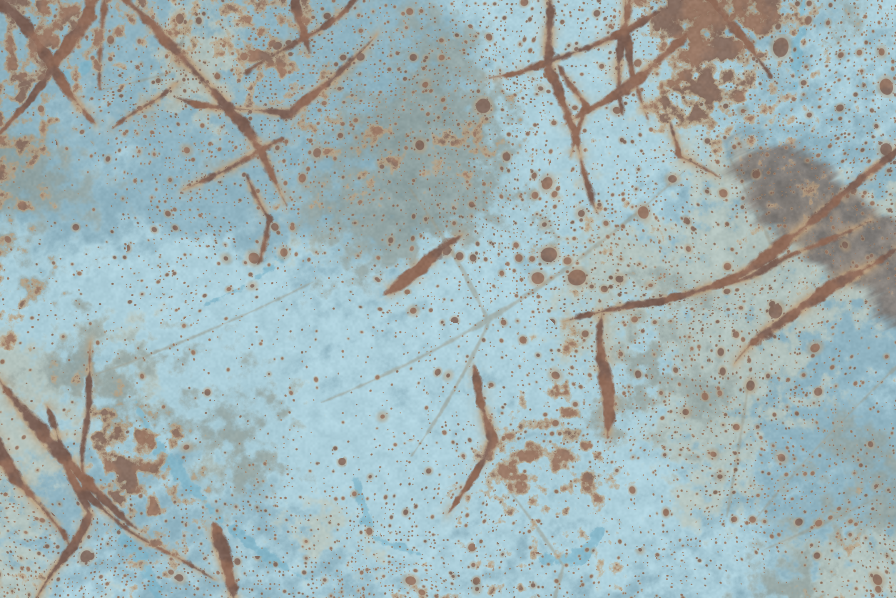
Write a WebGL 2 fragment shader that draws this texture.

```glsl
#version 300 es
precision highp float;
// Weathered pale blue paint on metal: layered value noise gives the mottled paint,
// hashed bent strokes give rusted scratches, and jittered cells give pitting.
// Rust gathers toward the upper edge and the right side.

uniform vec2 u_resolution;
out vec4 outColor;

const vec3 PALE_BLUE = vec3(0.68, 0.815, 0.86);
const vec3 MID_BLUE = vec3(0.57, 0.71, 0.765);
const vec3 SCRAPE_BLUE = vec3(0.50, 0.71, 0.79);
const vec3 CHALK = vec3(0.71, 0.76, 0.73);
const vec3 GREY = vec3(0.56, 0.62, 0.61);
const vec3 SMUDGE = vec3(0.50, 0.47, 0.45);
const vec3 RUST = vec3(0.57, 0.43, 0.36);
const vec3 DARK_RUST = vec3(0.48, 0.38, 0.34);
const vec3 TAN = vec3(0.71, 0.60, 0.47);
const int RUST_STROKES = 30;
const int FAINT_STROKES = 9;
const int SCRAPE_STROKES = 7;
const int SPECK_LAYERS = 4;
const float TOP_BIAS = 1.7;
const float GRAIN = 0.09;

float hash(vec2 p) {
    vec3 q = fract(p.xyx * 0.1031);
    q += dot(q, q.yzx + 33.33);
    return fract((q.x + q.y) * q.z);
}

float noise(vec2 p) {
    vec2 i = floor(p), f = fract(p);
    f = f * f * (3.0 - 2.0 * f);
    return mix(mix(hash(i), hash(i + vec2(1, 0)), f.x),
               mix(hash(i + vec2(0, 1)), hash(i + vec2(1, 1)), f.x), f.y);
}

float fbm(vec2 p) {
    float sum = 0.0, amp = 0.516;
    for (int i = 0; i < 5; i++) {
        sum += amp * noise(p);
        p = mat2(1.6, 1.2, -1.2, 1.6) * p + 17.3;
        amp *= 0.5;
    }
    return sum;
}

vec2 rotate(vec2 p, float a) {
    return vec2(cos(a) * p.x + sin(a) * p.y, cos(a) * p.y - sin(a) * p.x);
}

// Signed distance to one bent, tapering scratch with hashed placement
float scratch(vec2 p, float id, float seed, float reach, float thickness, float aspect) {
    vec2 key = vec2(id * 3.7 + 5.0, seed);
    vec4 h = vec4(hash(key), hash(key + 11.3), hash(key + 23.9), hash(key + 37.1));
    vec2 center = vec2(h.x * aspect, 1.0 - 0.95 * pow(h.y, TOP_BIAS));
    float family = floor(h.z * 3.0);
    float angle = family < 1.0 ? 0.55 : (family < 2.0 ? 1.6 : -0.9);
    vec2 q = rotate(p - center, angle + (fract(h.z * 3.0) - 0.5) * 0.5);
    float halfLength = reach * mix(0.2, 1.0, h.w * h.w);
    float kink = step(0.65, fract(h.x * 9.0)) * 0.45;
    q.y -= (fract(h.w * 7.0) - 0.5) * 1.6 * q.x * q.x + kink * abs(q.x);
    float along = clamp(abs(q.x) / halfLength, 0.0, 1.0);
    float width = thickness * mix(0.3, 1.0, fract(h.y * 11.0)) * sqrt(1.0 - along);
    width *= mix(0.5, 1.4, noise(vec2(q.x * 18.0, id * 5.0)));
    return length(vec2(max(abs(q.x) - halfLength, 0.0), q.y)) - width;
}

// Rust pits in one grid of cells: x is the core, y the stained ring
vec2 specks(vec2 p, float scale, float density, float pixel) {
    vec2 cell = floor(p * scale) + scale;
    vec2 center = 0.3 + 0.4 * vec2(hash(cell), hash(cell + 41.7));
    float radius = mix(0.06, 0.25, pow(hash(cell + 73.1), 2.0));
    float d = length(fract(p * scale) - center) - radius;
    float present = step(hash(cell + 19.9), density);
    float soft = pixel * scale * 0.7;
    return present * vec2(smoothstep(soft, -soft, d), smoothstep(0.2, 0.0, d) * 0.5);
}

void main() {
    float pixel = 1.0 / u_resolution.y;
    float aspect = u_resolution.x * pixel;
    vec2 p = gl_FragCoord.xy * pixel;
    vec2 wobble = vec2(noise(p * 9.0), noise(p * 9.0 + 31.0)) - 0.5;
    vec2 w = p + 0.022 * wobble;
    float fine = fbm(p * 55.0) - 0.5;
    float broad = fbm(p * 2.6 + 8.0);

    // Mottled and brushed paint
    float brushed = fbm(rotate(p, 0.45) * vec2(4.0, 38.0)) - 0.5;
    float light = fbm(p * 2.1 + wobble * 0.3 + 3.0) + 0.12 * (p.y - 0.5) + 0.22 * brushed;
    vec3 color = mix(MID_BLUE, PALE_BLUE, smoothstep(0.40, 0.60, light + fine * 0.2));
    color = mix(color, CHALK, 0.85 * smoothstep(0.53, 0.66, fbm(p * 3.3 + 51.0) + fine * 0.35));
    color = mix(color, GREY, 0.85 * smoothstep(0.55, 0.68, fbm(p * 2.9 + 77.0) + fine * 0.3));

    // Fresh blue scrapes and faint worn lines
    float scrape = 1.0, faint = 1.0;
    for (int i = 0; i < SCRAPE_STROKES; i++)
        scrape = min(scrape, scratch(w, float(i), 61.0, 0.22, 0.014, aspect));
    for (int i = 0; i < FAINT_STROKES; i++)
        faint = min(faint, scratch(p, float(i), 97.0, 0.5, 0.004, aspect));
    color = mix(color, SCRAPE_BLUE, 0.7 * smoothstep(0.003, -0.003, scrape + fine * 0.03));
    color = mix(color, mix(GREY, TAN, 0.4), 0.55 * smoothstep(0.003, -0.002, faint + fine * 0.006));

    // Dark rubbed smudge near the right edge
    vec2 s = rotate(p - vec2(aspect - 0.09, 0.62), -0.6) / vec2(0.21, 0.075);
    float smudge = smoothstep(1.15, 0.8, length(s) + (broad - 0.5) * 1.5 + brushed * 0.8);
    color = mix(color, SMUDGE + 0.1 * fine, 0.9 * smudge);

    // Rust from scratches, clouds and pits
    float d = 1.0;
    for (int i = 0; i < RUST_STROKES; i++)
        d = min(d, scratch(w, float(i), 13.0, 0.30, 0.014, aspect));
    float exposure = smoothstep(0.5, 1.05, p.y) * 0.15 + smoothstep(0.6, 1.0, p.x / aspect) * 0.09;
    float cloud = fbm(p * 4.2 + 23.0) + exposure + fine * 0.65;
    float core = smoothstep(0.003, -0.003, d + fine * 0.016);
    float stain = exp(-max(d, 0.0) / 0.007) * smoothstep(-0.18, 0.15, fine) * 0.8;
    stain = max(stain, 0.75 * smoothstep(0.68, 0.78, cloud));
    core = max(core, 0.85 * smoothstep(0.76, 0.85, cloud));
    float clump = smoothstep(0.35, 0.7, broad + exposure);
    for (int i = 0; i < SPECK_LAYERS; i++) {
        float scale = 18.0 * exp2(float(i));
        vec2 pit = specks(w, scale, mix(0.05, 0.34, clump) * (0.5 + 0.2 * float(i)), pixel);
        core = max(core, pit.x * 0.85);
        stain = max(stain, pit.y);
    }
    color = mix(color, TAN, stain);
    color = mix(color, mix(RUST, DARK_RUST, smoothstep(0.4, 0.65, fbm(p * 24.0))), core);

    // Fine surface grain
    color += GRAIN * fine + 0.035 * (noise(p * 240.0) - 0.5);
    outColor = vec4(clamp(color, 0.0, 1.0), 1.0);
}
```
